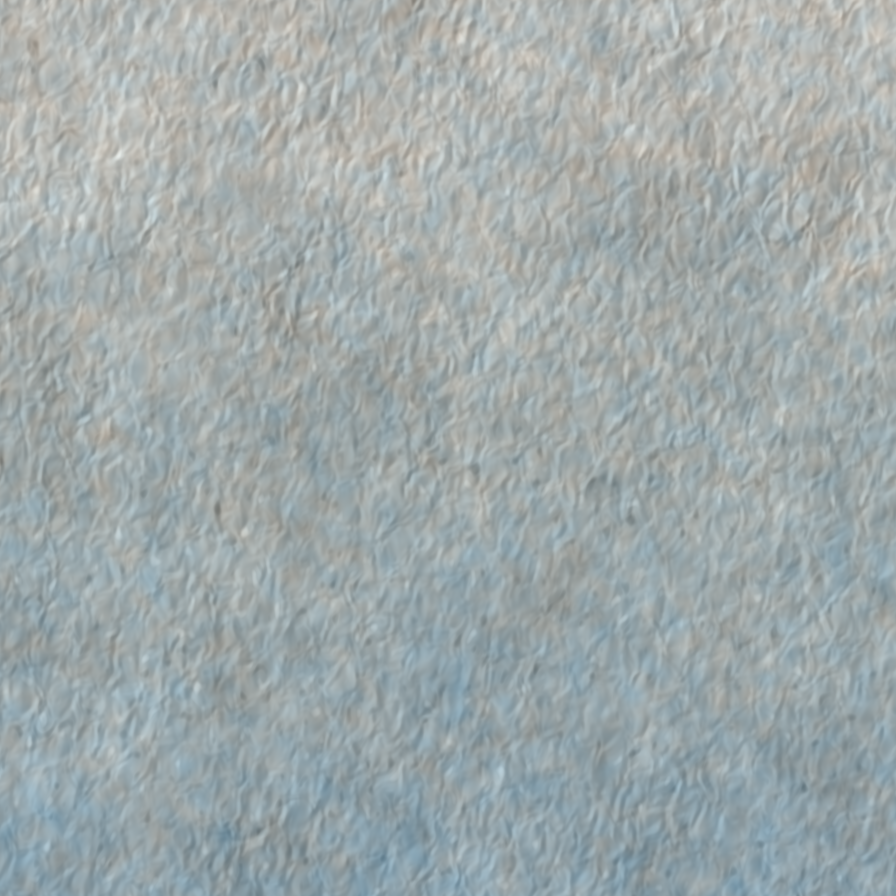
A WebGL 1 fragment shader for this texture:

```glsl
precision highp float;
// Rough painted plaster, warm grey above and cool blue grey below.
// A warped height field of gradient noise and soft creases is lit from the
// upper left; broad noise varies the tint and the depth of the relief.

uniform vec2 u_resolution;

const vec3 WARM_TOP = vec3(0.712, 0.718, 0.702);
const vec3 GREY_MIDDLE = vec3(0.618, 0.654, 0.654);
const vec3 BLUE_BOTTOM = vec3(0.540, 0.622, 0.662);
const vec3 LIGHT_TINT = vec3(0.92, 1.02, 1.06);
const vec3 SHADE_TINT = vec3(1.02, 1.00, 0.97);
const vec3 WARM_SHIFT = vec3(0.070, 0.000, -0.050);

// Sine-free hash: one pseudo-random vector in -1..1 per lattice point.
vec2 hash2(vec2 cell) {
  vec3 q = fract(cell.xyx * vec3(0.1031, 0.1030, 0.0973));
  q += dot(q, q.yzx + 33.33);
  return fract((q.xx + q.yz) * q.zy) * 2.0 - 1.0;
}

float cornerValue(vec2 cell, vec2 local, vec2 corner) {
  return dot(hash2(cell + corner), local - corner);
}

// Gradient noise, roughly -0.7..0.7.
float gradientNoise(vec2 p) {
  vec2 cell = floor(p);
  vec2 f = p - cell;
  vec2 u = f * f * f * (f * (f * 6.0 - 15.0) + 10.0);
  float low = mix(cornerValue(cell, f, vec2(0.0, 0.0)),
                  cornerValue(cell, f, vec2(1.0, 0.0)), u.x);
  float high = mix(cornerValue(cell, f, vec2(0.0, 1.0)),
                   cornerValue(cell, f, vec2(1.0, 1.0)), u.x);
  return mix(low, high, u.y);
}

vec2 rotate(vec2 p, float angle) {
  float c = cos(angle);
  float s = sin(angle);
  return vec2(c * p.x - s * p.y, s * p.x + c * p.y);
}

// Bumps stretched along a leaning vertical, with creases and fine grit.
float plasterHeight(vec2 p) {
  vec2 q = rotate(p, 0.22) * vec2(1.0, 0.68);
  q += 0.009 * vec2(gradientNoise(q * 46.0 + 11.0),
                    gradientNoise(q * 46.0 + 57.0));
  float bumps = gradientNoise(q * 82.0 + 5.0);
  float crease = gradientNoise(q * 62.0 + 131.0);
  float ridges = -sqrt(crease * crease + 0.006);
  float grit = gradientNoise(q * 145.0 + 23.0);
  return bumps + 0.8 * ridges + 0.38 * grit;
}

// Height difference across a short step along the light direction.
float relief(vec2 p, vec2 lightDir, float reach) {
  vec2 offset = lightDir * reach;
  return plasterHeight(p - offset) - plasterHeight(p + offset);
}

// Vertical wash of three colours, its height bent by broad noise.
vec3 wallColour(vec2 p) {
  float level = p.y + 0.18 * gradientNoise(p * 2.6 + 40.0)
              + 0.10 * gradientNoise(p * 7.0 + 19.0);
  vec3 lower = mix(BLUE_BOTTOM, GREY_MIDDLE, smoothstep(-0.10, 0.50, level));
  return mix(lower, WARM_TOP, smoothstep(0.40, 1.05, level));
}

// Uneven brightness, from wide stains down to small clumps of grains.
float stains(vec2 p) {
  return 0.060 * gradientNoise(p * 4.5 + 301.0)
       + 0.060 * gradientNoise(p * 10.0 + 163.0)
       + 0.065 * gradientNoise(p * 20.0 + 7.0)
       + 0.075 * gradientNoise(p * vec2(44.0, 36.0) + 229.0);
}

void main() {
  vec2 p = gl_FragCoord.xy / min(u_resolution.x, u_resolution.y);
  vec3 colour = wallColour(p) + stains(p);

  // Relief is deeper near the top and varies in patches.
  float depth = mix(0.165, 0.220, smoothstep(0.1, 0.95, p.y));
  depth *= 1.0 + 0.8 * gradientNoise(p * 7.0 + 71.0);
  float slope = relief(p, normalize(vec2(0.9, -0.45)), 0.0019);
  float shade = slope / (1.0 + 0.5 * abs(slope));
  vec3 tint = mix(SHADE_TINT, LIGHT_TINT, smoothstep(-0.3, 0.3, shade));
  colour += depth * shade * tint;

  // Scattered darker pits and pale worn flecks.
  float fleck = gradientNoise(rotate(p, 0.22) * vec2(88.0, 56.0) + 203.0);
  colour -= 0.090 * smoothstep(0.20, 0.60, fleck);
  colour += 0.085 * smoothstep(0.20, 0.60, -fleck);

  // Warm and cool mottling, independent of brightness.
  float mottle = gradientNoise(p * 38.0 + 89.0)
               + 0.7 * gradientNoise(p * 9.0 + 181.0);
  colour += mottle * WARM_SHIFT;

  gl_FragColor = vec4(clamp(colour, 0.0, 1.0), 1.0);
}
```
